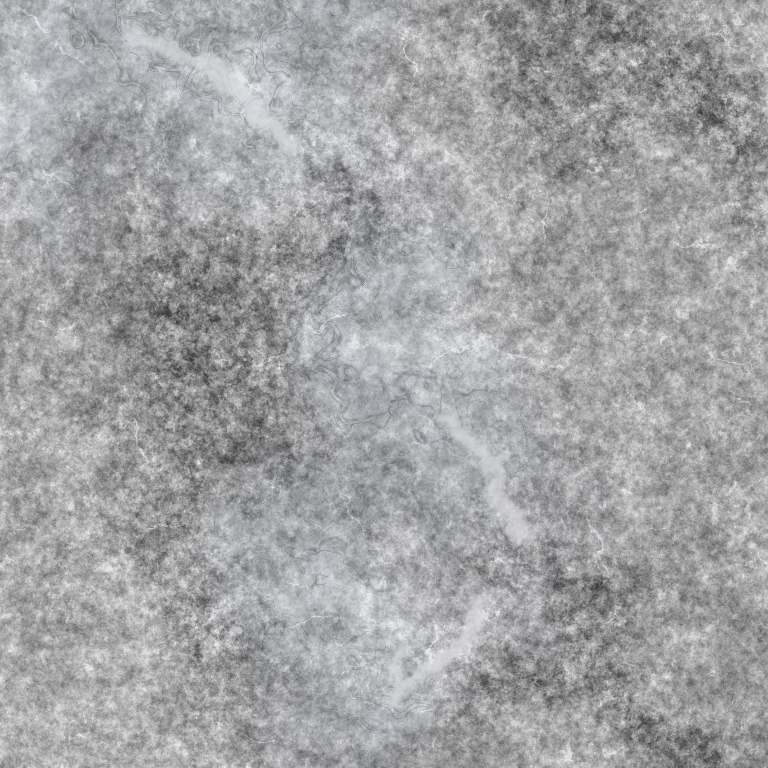
Give the GLSL for this texture, as a Shadertoy shader.

```glsl
// Weathered grey marble: grainy dark drifts, pale smooth flows, white veins and flecks.

const vec3 COOL_TINT = vec3(-0.012, 0.0, 0.014);
const float BASE_TONE = 0.652;

// Soft patches: centre, half length, direction
const vec4 PALE[7] = vec4[7](
    vec4(0.22, 0.92, 0.22, -0.4), vec4(0.06, 0.86, 0.13, 1.3), vec4(0.42, 0.93, 0.12, 0.7),
    vec4(0.58, 0.48, 0.20, -1.0), vec4(0.43, 0.27, 0.17, 1.6), vec4(0.50, 0.05, 0.13, 1.2),
    vec4(0.50, 0.60, 0.12, 1.2));
const vec4 DARK[7] = vec4[7](
    vec4(0.42, 0.68, 0.19, 1.2), vec4(0.24, 0.55, 0.26, 1.5), vec4(0.39, 0.42, 0.05, 0.8),
    vec4(0.86, 0.90, 0.24, -0.6), vec4(0.88, 0.08, 0.15, -0.8), vec4(0.71, 0.19, 0.16, 0.5),
    vec4(0.30, 0.20, 0.17, 1.8));

// Broad white veins as end to end strokes
const vec4 STROKES[8] = vec4[8](
    vec4(0.19, 0.95, 0.29, 0.91), vec4(0.29, 0.91, 0.345, 0.85),
    vec4(0.345, 0.85, 0.385, 0.81), vec4(0.60, 0.45, 0.65, 0.38),
    vec4(0.65, 0.38, 0.69, 0.30), vec4(0.63, 0.22, 0.60, 0.17),
    vec4(0.60, 0.17, 0.52, 0.12), vec4(0.52, 0.16, 0.51, 0.09));

float hash(vec2 p) {
    vec3 q = fract(p.xyx * 0.1031);
    q += dot(q, q.yzx + 33.33);
    return fract((q.x + q.y) * q.z);
}

vec2 hash2(vec2 p) { return vec2(hash(p), hash(p + 57.3)); }

// Components of p along and across a direction
vec2 alongAcross(vec2 p, float angle) {
    float c = cos(angle), s = sin(angle);
    return vec2(c * p.x + s * p.y, c * p.y - s * p.x);
}

float noise(vec2 p) {
    vec2 i = floor(p), f = fract(p);
    f = f * f * (3.0 - 2.0 * f);
    return mix(mix(hash(i), hash(i + vec2(1, 0)), f.x),
               mix(hash(i + vec2(0, 1)), hash(i + vec2(1, 1)), f.x), f.y);
}

// Fractal noise centred on zero
float fbm(vec2 p, float gain) {
    float sum = 0.0, total = 0.0, weight = 1.0;
    for (int i = 0; i < 4; i++) {
        sum += weight * (noise(p) - 0.5);
        total += weight;
        weight *= gain;
        p = alongAcross(p, 0.65) * 2.03 + 17.7;
    }
    return sum / total;
}

float patchCover(vec2 p, vec4 patches[7]) {
    float clear = 1.0;
    for (int i = 0; i < 7; i++) {
        vec4 b = patches[i];
        vec2 d = alongAcross(p - b.xy, b.w) / (b.z * vec2(1.0, 0.5));
        clear *= 1.0 - 0.9 * exp(-dot(d, d));
    }
    return 1.0 - clear;
}

float segmentDistance(vec2 p, vec2 a, vec2 b) {
    vec2 pa = p - a, ba = b - a;
    return length(pa - ba * clamp(dot(pa, ba) / dot(ba, ba), 0.0, 1.0));
}

float strokeDistance(vec2 p) {
    float d = 1.0;
    for (int i = 0; i < 8; i++) d = min(d, segmentDistance(p, STROKES[i].xy, STROKES[i].zw));
    return d;
}

// Thin tapered cracks, one candidate per cell
float cracks(vec2 p, float cells, float width, float share) {
    vec2 g = p * cells;
    float ink = 0.0;
    for (int k = 0; k < 9; k++) {
        vec2 id = floor(g) + vec2(k % 3 - 1, k / 3 - 1);
        vec2 rnd = hash2(id + cells);
        vec2 d = alongAcross(g - id - 0.2 - 0.6 * hash2(id + 9.1), -0.6 + 2.6 * (rnd.x - 0.5));
        float taper = 1.0 - smoothstep(0.1, 0.35 + 0.5 * rnd.y, abs(d.x));
        float line = 1.0 - smoothstep(0.0, width * cells, abs(d.y));
        ink = max(ink, line * taper * step(hash(id + 31.0), share));
    }
    return ink;
}

// Rounded pale pebbles of mixed size
float pebbles(vec2 p, float cells, float share) {
    vec2 g = p * cells;
    float ink = 0.0;
    for (int k = 0; k < 9; k++) {
        vec2 id = floor(g) + vec2(k % 3 - 1, k / 3 - 1);
        vec2 d = (g - id - hash2(id + cells)) * vec2(1.2, 0.9);
        float size = mix(0.08, 0.32, hash(id + 3.0));
        float disc = 1.0 - smoothstep(size * 0.5, size, length(d));
        ink = max(ink, disc * step(hash(id + 71.0), share));
    }
    return ink;
}

void mainImage(out vec4 fragColor, in vec2 fragCoord) {
    vec2 p = fragCoord / iResolution.y;
    vec2 drift = vec2(fbm(p * 7.0, 0.6), fbm(p * 7.0 + 40.0, 0.6));
    vec2 wobble = vec2(fbm(p * 45.0, 0.6), fbm(p * 45.0 + 80.0, 0.6));
    vec2 warped = p + 0.3 * drift + 0.05 * wobble;
    float pale = patchCover(warped, PALE);
    float dark = patchCover(warped, DARK) * (1.0 - 0.6 * pale);

    // Cloudy body and fine grain
    float tone = BASE_TONE + 0.09 * pale - 0.055 * dark;
    tone += 0.24 * fbm(p * 5.0 + 11.0, 0.6);
    tone += 0.34 * fbm(p * 27.0 + 0.8 * drift, 0.75);
    tone += (0.52 - 0.24 * pale + 0.15 * dark) * fbm(p * 100.0, 0.9);

    // Dark crystal clusters
    float crystals = 1.0 - smoothstep(-0.1, 0.06, fbm(p * 62.0 + 5.0, 0.85));
    tone -= 0.16 * crystals * dark;

    // Flow lines: steep in the dark drifts, falling to the right in the pale ones
    float steep = fbm(alongAcross(warped, 1.2) * vec2(7.0, 34.0), 0.65);
    float falling = fbm(alongAcross(p + 0.45 * drift, -0.85) * vec2(6.0, 24.0), 0.65);
    tone += 0.22 * steep * dark;
    tone -= 0.13 * pale * (1.0 - smoothstep(0.0, 0.05, abs(falling + 0.06)));

    // Pebbles, cracks and broad veins
    vec2 rough = p + 0.04 * wobble;
    float flecks = max(pebbles(rough, 34.0, 0.16), 0.8 * pebbles(rough, 75.0, 0.2));
    float lines = max(cracks(p + 0.06 * drift + 0.03 * wobble, 8.0, 0.0026, 0.6),
                      0.7 * cracks(rough + 0.05 * drift, 17.0, 0.002, 0.45));
    float patchy = smoothstep(-0.12, 0.1, fbm(p * 30.0 + 23.0, 0.7));
    tone += 0.12 * flecks * (1.0 - 0.5 * pale) + 0.17 * lines * patchy;

    float reach = strokeDistance(p + 0.06 * drift + 0.025 * wobble);
    float core = 1.0 - smoothstep(0.002, 0.012 + 0.03 * max(drift.x + 0.05, 0.0), reach);
    float halo = exp(-reach * 45.0);
    tone = mix(tone + 0.05 * halo, 0.84, 0.75 * core);

    vec3 color = vec3(clamp(tone, 0.24, 0.9)) + vec3(0.0, 0.0, 0.004) + COOL_TINT * pale;
    fragColor = vec4(color, 1.0);
}
```
